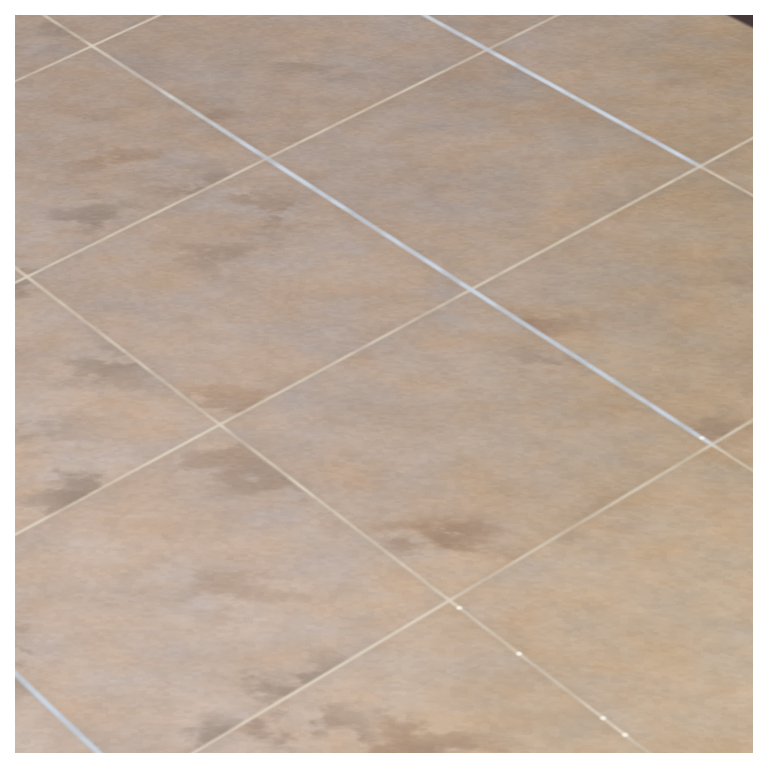
A Shadertoy shader for this texture:

```glsl
// Square stone floor tiles seen in perspective inside a plain white border.
// A homography maps the canvas to tile units; joints are distances to whole
// numbers, and the stone is layered noise with cellular stains and grain.

const float BORDER = 0.0195;
const float JOINT_WIDE = 0.0090;     // half widths, in tiles
const float JOINT_THIN = 0.0058;
const float JOINT_BLUR = 0.0050;
const float STAIN_SCALE = 1.7;       // stain cells per tile
const float GRAIN_SCALE = 52.0;      // grain cells per tile
const float GLINT_SCALE = 13.0;      // glint cells along a joint
const vec2  STREAK = vec2(0.65, 1.1);  // stone is drawn out sideways

const vec3 STONE_FAR   = vec3(0.672, 0.600, 0.550);
const vec3 STONE_NEAR  = vec3(0.778, 0.700, 0.643);
const vec3 WARM_TINT   = vec3(-0.015, -0.025, -0.068);
const vec3 HUE_SHIFT   = vec3(0.020, -0.010, -0.045);
const vec3 STAIN_BROWN = vec3(0.620, 0.510, 0.425);
const vec3 STAIN_GREY  = vec3(0.600, 0.535, 0.490);
const vec3 GROUT_CREAM = vec3(0.830, 0.785, 0.715);
const vec3 GROUT_SHEEN = vec3(0.775, 0.810, 0.855);
const vec3 DARK_CORNER = vec3(0.270, 0.220, 0.220);

// Tile axes and a joint crossing, projected to the canvas (one per row).
const mat3 TILE_TO_CANVAS = mat3(-0.3400, -0.1962, -0.0458,
                                  0.2367, -0.2367, -0.0831,
                                  0.6133,  0.6230,  1.0);

vec2 hash2(vec2 p) {
    vec3 q = fract(p.xyx * vec3(0.1031, 0.1030, 0.0973));
    q += dot(q, q.yzx + 33.33);
    return fract((q.xx + q.yz) * q.zy);
}

float valueNoise(vec2 p) {
    vec2 i = floor(p), f = fract(p);
    f = f * f * (3.0 - 2.0 * f);
    vec2 e = vec2(0.0, 1.0);
    return mix(mix(hash2(i).x, hash2(i + e.yx).x, f.x),
               mix(hash2(i + e).x, hash2(i + e.yy).x, f.x), f.y);
}

// Layered noise, centred on zero.
float mottle(vec2 p) {
    const mat2 TURN = mat2(0.80, 0.60, -0.60, 0.80);
    float sum = 0.0, amp = 1.0;
    for (int i = 0; i < 4; i++) {
        sum += amp * (valueNoise(p) - 0.5);
        p = TURN * p * 2.03 + 9.7;
        amp *= 0.58;
    }
    return sum;
}

// Cellular noise: distance to the nearest point, and that point's random value.
vec2 cells(vec2 p) {
    vec2 cell = floor(p), nearest = vec2(9.0, 0.0);
    for (int y = -1; y <= 1; y++)
    for (int x = -1; x <= 1; x++) {
        vec2 id = cell + vec2(x, y);
        float d = length(id + 0.2 + 0.6 * hash2(id) - p);
        if (d < nearest.x) nearest = vec2(d, hash2(id + 71.0).x);
    }
    return nearest;
}

vec3 stone(vec2 tile, vec2 p) {
    vec2 seed = hash2(floor(tile) + 20.0);
    // Each tile gets its own piece of stone, turned to lie across the view
    vec2 q = vec2(tile.y - tile.x, tile.x + tile.y) * STREAK + 50.0 + 37.0 * seed;
    vec3 color = mix(STONE_NEAR, STONE_FAR, smoothstep(0.05, 1.02, p.y));
    color += WARM_TINT * smoothstep(0.35, 1.0, p.x + 0.3 * (0.4 - p.y));
    color += 0.020 * (seed.x - 0.5);

    float broad = mottle(q * 3.0);
    float fine = mottle(q * 14.0);
    color += 0.030 * broad + 0.026 * fine + HUE_SHIFT * mottle(q * 6.0 + 31.0);

    // Stains in some cells, broken up into ragged flecks
    vec2 stain = cells(q * STAIN_SCALE + 0.3 * broad);
    float patchy = 1.0 - smoothstep(0.05, 0.48, stain.x);
    float flecks = smoothstep(-0.15, 0.35, mottle(q * 9.0 + 3.0) + 0.3 * (patchy - 0.3));
    float strength = smoothstep(0.25, 0.9, stain.y) * (0.55 + 0.35 * seed.y);
    vec3 stainColor = mix(STAIN_GREY, STAIN_BROWN, fract(stain.y * 7.0));
    color = mix(color, stainColor, patchy * flecks * strength);

    return color + 0.026 * (cells(q * GRAIN_SCALE).y - 0.5);
}

float coverage(float d, float halfWidth, float pixel) {
    float soft = JOINT_BLUR + 0.35 * pixel;
    return 1.0 - smoothstep(halfWidth - soft, halfWidth + soft, d);
}

void mainImage(out vec4 fragColor, in vec2 fragCoord) {
    vec2 p = fragCoord / iResolution.xy;
    vec3 h = inverse(TILE_TO_CANVAS) * vec3(p, 1.0);
    float depth = 1.0 / h.z;
    vec2 tile = h.xy * depth;
    tile.x -= 0.07 * max(tile.x - 1.0, 0.0);   // slight lens stretch
    vec2 pixel = fwidth(tile);
    vec2 line = round(tile);
    vec2 d = abs(tile - line);

    // Tiles, a little darker beside the joints
    vec3 color = stone(tile, p);
    color *= 1.0 - 0.04 * exp(-40.0 * min(d.x, d.y));

    // Cross joints: cream and thin, each stretch worn differently
    float wear = mottle(tile * 11.0 + 40.0);
    float pale = smoothstep(0.9, 1.1, tile.x) * 0.04;
    float kept = 0.72 + 0.25 * hash2(vec2(floor(tile.x), line.y) + 60.0).x;
    float cross = coverage(d.y, JOINT_THIN * depth, pixel.y);
    color = mix(color, GROUT_CREAM + pale, cross * clamp(kept + 0.4 * wear, 0.0, 1.0));

    // Long joints: some stretches carry a wider bluish sheen
    float sheen = 1.0 - smoothstep(-0.04, 0.04, tile.y - 1.0 - line.x);
    sheen *= step(0.5, abs(line.x - 1.0)) * smoothstep(-2.2, -0.9, tile.y);
    float width = mix(JOINT_THIN, JOINT_WIDE, sheen) * depth;
    float along = coverage(d.x, width, pixel.x);
    vec3 grout = mix(GROUT_CREAM, GROUT_SHEEN, sheen) + 0.05 * wear;
    color = mix(color, grout, along * clamp(0.82 + 0.12 * sheen + 0.3 * wear, 0.0, 1.0));

    // Small glints on the nearest long joints
    vec2 glintCell = vec2(floor(tile.y * GLINT_SCALE), line.x);
    float glintAt = abs(fract(tile.y * GLINT_SCALE) - 0.5) / GLINT_SCALE;
    float glint = 1.0 - smoothstep(0.002, 0.012, length(vec2(d.x, glintAt)));
    glint *= step(0.72, hash2(glintCell + 40.0).x) * step(0.9, tile.y);
    color = mix(color, vec3(0.97, 0.95, 0.90), glint);

    // Dark far corner, then the border
    float px = 1.0 / min(iResolution.x, iResolution.y);
    float corner = p.y + 0.5 * p.x - 1.454;
    color = mix(color, DARK_CORNER, smoothstep(-0.002 - px, 0.002 + px, corner));
    vec2 inset = min(p, 1.0 - p) - BORDER;
    float inside = smoothstep(-0.5 * px, 0.5 * px, min(inset.x, inset.y));
    fragColor = vec4(mix(vec3(1.0), clamp(color, 0.0, 1.0), inside), 1.0);
}
```
